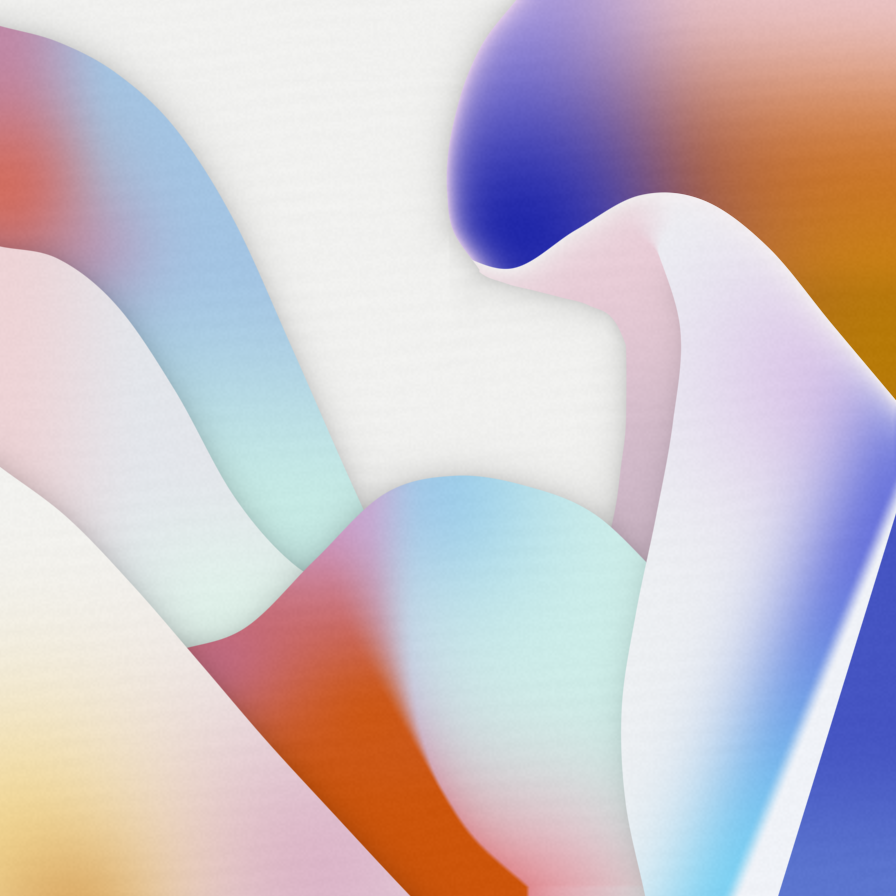
Give the GLSL for this background, as a Shadertoy shader.

```glsl
#define SHADOW_REACH .014
#define SHADOW_DEPTH .13
#define RIPPLES 46.
#define RIPPLE_DEPTH .005
#define GRAIN_CELLS 400.
#define GRAIN_DEPTH .016
#define PAPER vec3(.945, .945, .938)
#define Knots float[8]
#define ramp smoothstep

float hash(vec2 p) {
  p = fract(p * vec2(.1031, .1137));
  p += dot(p, p.yx + 33.33);
  return fract((p.x + p.y) * p.x * 17.);
}

float noise(vec2 p) {
  vec2 i = floor(p), f = fract(p);
  f *= f * (3. - 2. * f);
  return mix(mix(hash(i), hash(i + vec2(1, 0)), f.x),
             mix(hash(i + vec2(0, 1)), hash(i + 1.), f.x), f.y);
}

// Catmull-Rom curve through eight evenly spaced heights
float spline(float t, float k[8]) {
  t = clamp(t, 0., 7.);
  int i = min(int(t), 6);
  float f = t - float(i), b = k[i], c = k[i + 1];
  float a = i > 0 ? k[max(i - 1, 0)] : 2. * b - c;
  float d = i < 6 ? k[min(i + 2, 7)] : 2. * c - b;
  return b + .5 * f * (c - a + f * (2. * a - 5. * b + 4. * c - d
    + f * (3. * (b - c) + d - a)));
}

// Signed distance to a curve, positive on its greater side
float edge(float along, float across, float start, float end, float k[8]) {
  float rate = 7. / (end - start), t = (along - start) * rate;
  float slope = (spline(t + .05, k) - spline(t - .05, k)) * 10. * rate;
  return (across - spline(t, k)) * inversesqrt(1. + slope * slope);
}

// Soft round pool of colour
vec3 pool(vec3 base, vec2 p, float x, float y, float radius, vec3 tint) {
  p = (p - vec2(x, y)) / radius;
  return mix(base, tint, exp(-dot(p, p)));
}

// Sheet with a cast shadow, inside where d > 0
vec3 sheet(vec3 below, vec3 paint, float d, float px) {
  below *= 1. - SHADOW_DEPTH * exp(min(d, 0.) / SHADOW_REACH);
  return mix(below, paint, ramp(-px, px, d));
}

vec3 blueRibbon(vec2 p) {
  vec3 c = mix(vec3(.78, .92, .9), vec3(.64, .77, .89), ramp(.42, .72, p.y));
  c = pool(c, p, .1, .72, .07, vec3(.7, .65, .78));
  c = mix(vec3(.75, .54, .66), c, ramp(0., .13, p.x));
  return pool(c, p, 0., .79, .09, vec3(.82, .43, .38));
}

vec3 blushSheet(vec2 p) {
  vec3 c = mix(vec3(.93, .83, .84), vec3(.89, .9, .92), ramp(0., .17, p.x));
  float mint = (1. - ramp(.3, .5, p.y)) * ramp(.05, .25, p.x);
  return mix(c, vec3(.88, .95, .92), mint);
}

vec3 hill(vec2 p, float fold) {
  vec3 lit = pool(vec3(.81, .935, .915), p, .48, .46, .13, vec3(.6, .81, .92));
  lit = pool(lit, p, .6, 0., .13, vec3(.9, .74, .78));
  vec3 rim = mix(vec3(.87, .5, .52), vec3(.76, .72, .87), ramp(.02, .3, p.y));
  lit = mix(lit, rim, .85 * exp(-max(fold, 0.) / .045));
  vec3 deep = mix(vec3(.8, .33, .04), vec3(.79, .42, .42), ramp(.1, .32, p.y));
  deep = mix(deep, vec3(.8, .6, .77), ramp(.28, .43, p.y));
  deep = pool(deep, p, .24, .27, .08, vec3(.76, .42, .5));
  deep = pool(deep, p, .42, .19, .08, vec3(.8, .34, .08));
  float soft = mix(.003, .06, ramp(.12, .42, p.y));
  return mix(deep, lit, ramp(-soft, soft, fold));
}

vec3 frontSheet(vec2 p) {
  vec3 c = pool(vec3(.95, .95, .94), p, .35, .02, .21, vec3(.86, .71, .79));
  c = pool(c, p, 0., .04, .19, vec3(.95, .85, .59));
  return pool(c, p, .08, -.03, .1, vec3(.86, .67, .4));
}

vec3 bloom(vec2 p, float rim) {
  vec3 c = mix(vec3(.8, .44, .21), vec3(.92, .77, .78), ramp(.78, 1.02, p.y));
  c = pool(c, p, 1., .6, .19, vec3(.78, .52, .03));
  c = mix(vec3(.68, .62, .88), c, ramp(.56, .8, p.x));
  c = pool(c, p, .575, .73, .185, vec3(.12, .15, .66));
  return mix(c, vec3(.9, .81, .92), .9 * exp(-max(rim, 0.) / .014));
}

vec3 whiteRibbon(vec2 p, float depth) {
  float crease = p.x - .814 - .408 * p.y, reach = min(crease, 0.) / .085;
  vec3 c = pool(vec3(.93, .94, .95), p, .93, .58, .16, vec3(.86, .78, .91));
  vec3 glow = mix(vec3(.5, .82, .95), vec3(.42, .46, .86), ramp(0., .42, p.y));
  c = mix(c, glow, exp(-reach * reach));
  c = mix(c, vec3(.94, .95, .97), ramp(-.008, .014, crease));
  return mix(c, vec3(.95, .93, .94), exp(-max(depth, 0.) / .018));
}

void mainImage(out vec4 fragColor, in vec2 fragCoord) {
  vec2 p = fragCoord / iResolution.xy;
  float px = .9 / min(iResolution.x, iResolution.y);

  // Left sheets
  float d = edge(p.x, p.y, 0., .456, Knots(.971,.953,.918,.857,.755,.612,.464,.323));
  vec3 col = sheet(PAPER, blueRibbon(p), -d, px);
  d = edge(p.x, p.y, 0., .456, Knots(.725,.711,.659,.564,.447,.372,.336,.31));
  col = sheet(col, blushSheet(p), -d, px);

  // Upper right bloom, its pink underside and stem
  float left = edge(p.y, p.x, 1., .699, Knots(.576,.542,.521,.508,.5,.499,.506,.535));
  float under = edge(p.x, p.y, .501, .72, Knots(.746,.699,.684,.676,.668,.659,.637,.551));
  float stem = edge(p.y, p.x, .635, .362, Knots(.698,.699,.699,.698,.693,.688,.68,.671));
  float crest = edge(p.x, p.y, .5, 1., Knots(.72,.7005,.7435,.782,.776,.724,.638,.553));
  vec3 pink = mix(vec3(.82, .73, .79), vec3(.91, .8, .84), ramp(.45, .72, p.y));
  pink = mix(pink, vec3(.94, .93, .93), exp(min(crest, 0.) / .018));
  pink = mix(pink, bloom(p, left), ramp(-px, px, crest));
  col = sheet(col, pink, max(min(left, under), stem), px);

  // Hill and front sheet
  d = edge(p.x, p.y, .195, .742, Knots(.273,.299,.375,.449,.469,.458,.426,.352));
  float fold = edge(p.y, p.x, .375, .01, Knots(.414,.419,.431,.448,.469,.495,.531,.589));
  col = sheet(col, hill(p, fold), -d, px);
  d = edge(p.x, p.y, 0., .521, Knots(.479,.423,.346,.26,.173,.092,.012,-.065));
  col = sheet(col, frontSheet(p), -d, px);

  // White ribbon and blue panel
  float side = edge(p.y, p.x, .74, 0., Knots(.727,.759,.751,.732,.71,.694,.698,.72));
  float soft = mix(px, .035, ramp(.715, .76, p.y));
  col *= 1. - .08 * exp(min(side, 0.) / SHADOW_REACH) * (1. - ramp(.66, .72, p.y));
  float cover = ramp(-soft, soft, side) * ramp(-px, px, -crest);
  col = mix(col, whiteRibbon(p, -crest), cover);
  vec3 blue = mix(vec3(.36, .46, .81), vec3(.27, .33, .76), ramp(0., .2, p.y));
  col = mix(col, blue, ramp(-px, px, p.x - .8685 - .308 * p.y));

  // Paper ripples and grain
  float wave = sin(6.2832 * RIPPLES * (p.y - .08 * p.x) + 3. * noise(p * 9.));
  col += RIPPLE_DEPTH * wave * noise(p * vec2(12, 30));
  col += GRAIN_DEPTH * (noise(p * GRAIN_CELLS) - .5);
  fragColor = vec4(clamp(col, 0., 1.), 1);
}
```
